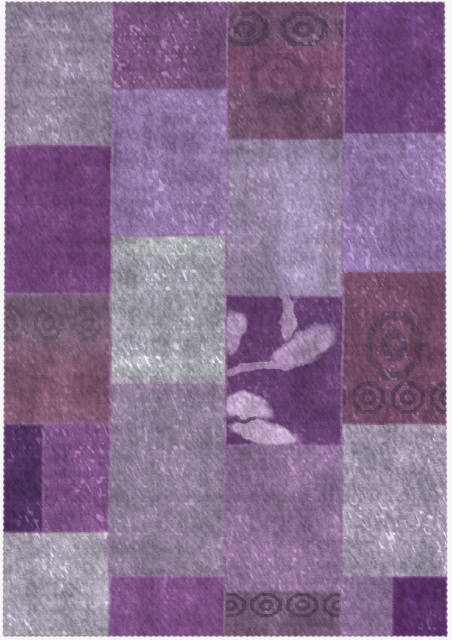
Write a Shadertoy shader that draws this texture.

```glsl
// A worn patchwork rug: four columns of overdyed purple, grey and wine cloth.
// Patches are stacked down each column, then decorated with repeated medallions
// and one marbled piece; layered value noise supplies the weave and the wear.

struct Cloth { vec3 dye; float wear; float seam; };

float hash(vec2 p) { return fract(sin(dot(p, vec2(127.1, 311.7))) * 43758.5453); }

float noise(vec2 p) {
    vec2 i = floor(p), f = fract(p);
    f = f * f * (3.0 - 2.0 * f);
    return mix(mix(hash(i), hash(i + vec2(1, 0)), f.x),
               mix(hash(i + vec2(0, 1)), hash(i + vec2(1, 1)), f.x), f.y);
}

float fbm(vec2 p) {
    float sum = 0.0, amp = 0.53;
    for (int i = 0; i < 4; i++) {
        sum += amp * noise(p);
        p = p * 2.03 + 17.0;
        amp *= 0.5;
    }
    return sum;
}

// Covers everything from distance t = 0 onward with a new patch
void lay(inout Cloth c, float t, vec3 dye, float wear) {
    float cover = smoothstep(-0.0015, 0.0015, t);
    c.dye = mix(c.dye, dye, cover);
    c.wear = mix(c.wear, wear, cover);
    c.seam = min(c.seam, abs(t));
}

// Row of concentric octagons
float medallions(vec2 p, vec2 centre, float period, vec2 radius) {
    vec2 q = p - centre;
    q.x -= period * round(q.x / period);
    q = abs(q) / radius;
    float d = max(max(q.x, q.y), (q.x + q.y) * 0.72);
    return smoothstep(1.05, 0.9, d) * smoothstep(-0.35, 0.4, cos(d * 12.0 + 2.5));
}

float blob(vec2 p, vec2 centre, vec2 radius, float angle) {
    float s = sin(angle), c = cos(angle);
    vec2 q = mat2(c, -s, s, c) * (p - centre);
    return smoothstep(1.2, 0.8, length(q / radius));
}

// Pale folds over dark plum
vec3 marbled(vec2 p) {
    vec2 q = p + 0.035 * (vec2(fbm(p * 28.0), fbm(p * 28.0 + 9.0)) - 0.5);
    float pale = 0.75 * blob(q, vec2(0.515, 0.735), vec2(0.025, 0.048), 0.2);
    pale = max(pale, 0.7 * blob(q, vec2(0.638, 0.695), vec2(0.014, 0.055), 0.0));
    pale = max(pale, 0.75 * blob(q, vec2(0.678, 0.765), vec2(0.075, 0.035), -0.5));
    pale = max(pale, 0.6 * blob(q, vec2(0.59, 0.81), vec2(0.12, 0.012), -0.12));
    pale = max(pale, blob(q, vec2(0.55, 0.9), vec2(0.055, 0.028), 0.25));
    pale = max(pale, blob(q, vec2(0.585, 0.957), vec2(0.075, 0.026), 0.2));
    pale *= 1.0 - 0.7 * blob(q, vec2(0.535, 0.925), vec2(0.045, 0.006), 0.1);
    pale *= 0.8 + 0.4 * fbm(p * 60.0);
    return mix(vec3(0.39, 0.25, 0.43), vec3(0.76, 0.66, 0.79), clamp(pale, 0.0, 1.0));
}

void mainImage(out vec4 fragColor, in vec2 fragCoord) {
    // x runs 0..1 to the right, y runs downward in the same unit
    vec2 p = vec2(fragCoord.x, iResolution.y - fragCoord.y) / iResolution.x;
    float aa = 1.0 / iResolution.x;
    float wobble = 0.004 * (noise(p * 12.0) - 0.5);
    float y = p.y + wobble, x = p.x + wobble + 0.005 * (p.y - 0.7);
    float motif = 0.0;
    Cloth c = Cloth(vec3(0.5), 0.5, 1.0);

    // Patches of each column, top to bottom
    if (x < 0.245) {
        lay(c, y, vec3(0.56, 0.51, 0.60), 0.45);
        lay(c, y - 0.322, vec3(0.44, 0.27, 0.47), 0.3);
        lay(c, y - 0.650, mix(vec3(0.47, 0.38, 0.46), vec3(0.49, 0.34, 0.43), smoothstep(0.72, 0.82, y)), 0.3);
        motif = 0.4 * medallions(p, vec2(0.193, 0.715), 0.085, vec2(0.034, 0.04));
        lay(c, y - 0.937, mix(vec3(0.32, 0.20, 0.38), vec3(0.47, 0.31, 0.50), smoothstep(0.095, 0.099, x)), 0.55);
        if (y > 0.937 && y < 1.177) c.seam = min(c.seam, abs(x - 0.097));
        lay(c, y - 1.177, vec3(0.64, 0.61, 0.67), 0.6);
    } else if (x < 0.501) {
        lay(c, y, vec3(0.46, 0.32, 0.48), 0.6);
        lay(c, y - 0.199, vec3(0.56, 0.46, 0.64), 0.45);
        lay(c, y - 0.521, vec3(0.62, 0.60, 0.65), 0.6);
        float faded = blob(p, vec2(0.39, 0.545), vec2(0.14, 0.018), 0.0) + blob(p, vec2(0.38, 0.81), vec2(0.13, 0.025), 0.0);
        c.dye += vec3(0.03, 0.06, 0.03) * faded;
        lay(c, y - 0.851, vec3(0.54, 0.48, 0.58), 0.4);
        lay(c, y - 1.276, vec3(0.50, 0.32, 0.53), 0.3);
    } else if (x < 0.758) {
        lay(c, y, mix(vec3(0.44, 0.32, 0.42), vec3(0.49, 0.32, 0.44), blob(p, vec2(0.63, 0.15), vec2(0.2, 0.05), 0.0)), 0.5);
        motif = 0.8 * medallions(p, vec2(0.672, 0.064), 0.13, vec2(0.055, 0.04));
        motif += 0.45 * medallions(p, vec2(0.62, 0.175), 1.0, vec2(0.07, 0.06));
        float stripe = smoothstep(0.61, 0.63, x) * smoothstep(0.72, 0.7, x);
        lay(c, y - 0.309, mix(vec3(0.55, 0.49, 0.60), vec3(0.60, 0.54, 0.67), stripe), 0.35);
        lay(c, y - 0.654, marbled(p), 0.3);
        lay(c, y - 0.985, vec3(0.54, 0.43, 0.57), 0.4);
        lay(c, y - 1.308, vec3(0.46, 0.36, 0.46), 0.4);
        motif += medallions(p, vec2(0.589, 1.339), 0.08, vec2(0.037, 0.028));
    } else {
        lay(c, y, vec3(0.42, 0.26, 0.47), 0.3);
        lay(c, y - 0.295, vec3(0.55, 0.45, 0.64), 0.45);
        lay(c, y - 0.602, vec3(0.44, 0.29, 0.39), 0.45);
        motif = 0.65 * medallions(p, vec2(0.872, 0.765), 1.0, vec2(0.065, 0.08));
        motif += medallions(p, vec2(0.902, 0.880), 0.087, vec2(0.039, 0.038));
        lay(c, y - 0.939, vec3(0.62, 0.58, 0.66), 0.75);
        lay(c, y - 1.276, mix(vec3(0.56, 0.45, 0.60), vec3(0.36, 0.20, 0.42), smoothstep(0.869, 0.873, x)), 0.5);
        if (y > 1.276) c.seam = min(c.seam, abs(x - 0.871));
    }
    float mottle = fbm(p * vec2(15, 13));
    vec3 col = mix(c.dye, vec3(0.27, 0.22, 0.31), motif * (0.35 + 0.6 * mottle));

    // Slanted fibres, faded streaks and pale flecks
    vec2 fibre = vec2(p.x - 0.4 * p.y, p.y);
    float grain = noise(fibre * vec2(210, 110)) + 0.6 * noise(p * 290.0) - 0.8;
    float streak = noise(p * vec2(55, 6)) + noise(p * vec2(7, 60)) - 1.0;
    col *= 1.0 + (0.16 + 0.16 * c.wear) * grain + 0.1 * streak + 0.3 * (mottle - 0.5);
    float fleck = smoothstep(0.62, 0.95, noise(fibre * vec2(170, 105) + 40.0));
    col += 0.3 * c.wear * fleck * smoothstep(0.35, 0.65, mottle);

    // Stitched seams
    float columnSeam = min(min(abs(x - 0.245), abs(x - 0.501)), abs(x - 0.758));
    float stitch = max(smoothstep(0.005, 0.001, columnSeam), 0.7 * smoothstep(0.006, 0.001, c.seam));
    col = mix(col, vec3(0.64, 0.49, 0.66) * (0.9 + 0.25 * grain), 0.7 * stitch);

    // Fringed outline on a white floor
    float fringe = 0.004 * abs(fract(p.y * 75.0) - 0.5);
    float tilt = 0.004 * p.y;
    float side = min(p.x - 0.013 + tilt, 0.983 + tilt - p.x) + fringe;
    float inside = min(side, min(p.y - 0.005, 1.407 - p.y) + 0.004 * abs(fract(p.x * 75.0) - 0.5));
    col = mix(col, vec3(0.62, 0.54, 0.64), 0.5 * smoothstep(0.005, 0.0, inside));
    col = mix(vec3(0.97, 0.96, 0.97), col, smoothstep(-aa, aa, inside));
    fragColor = vec4(clamp(col, 0.0, 1.0), 1.0);
}
```
